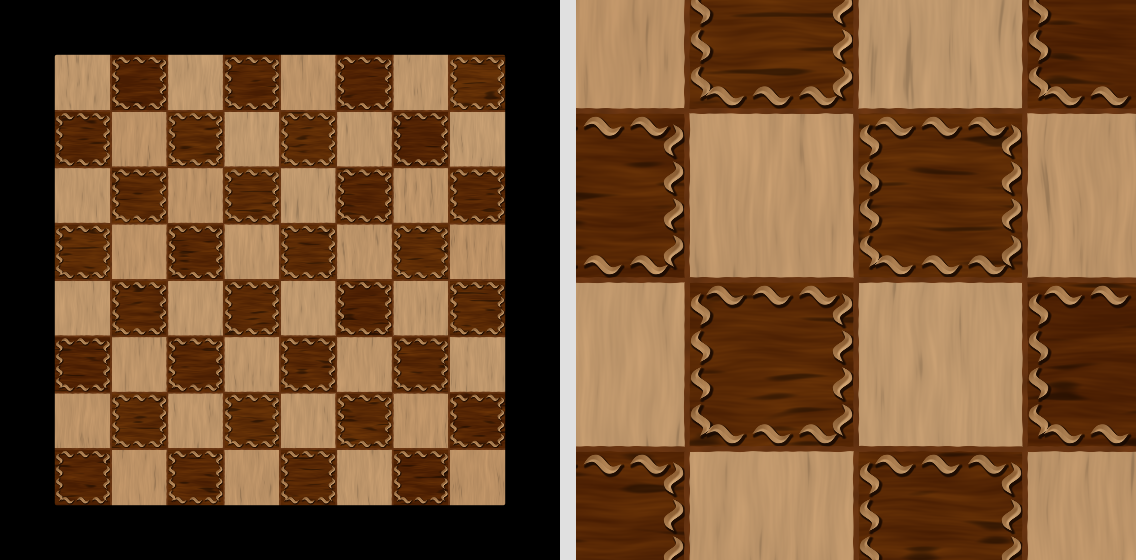
Left: the whole. Right: its middle third, enlarged.
This pattern is drawn by a Shadertoy shader. Its source:

```glsl
// Wooden 8 by 8 checkerboard with carved scrolls on its dark squares, on black.
const float PI = 3.14159265;

float hash(vec2 p) {
    p = fract(p * vec2(0.1031, 0.1137));
    p += dot(p, p.yx + 33.33);
    return fract((p.x + p.y) * p.x * 7.31);
}

float cornerSlope(vec2 corner, vec2 offset) {
    float angle = 2.0 * PI * hash(corner);
    return dot(vec2(cos(angle), sin(angle)), offset);
}

float gradientNoise(vec2 p) {
    vec2 i = floor(p), f = fract(p);
    vec2 u = f * f * f * (f * (f * 6.0 - 15.0) + 10.0);
    vec2 e = vec2(1.0, 0.0);
    return mix(mix(cornerSlope(i, f), cornerSlope(i + e.xy, f - e.xy), u.x),
               mix(cornerSlope(i + e.yx, f - e.yx), cornerSlope(i + e.xx, f - e.xx), u.x), u.y);
}

// Grain running along x: broad bands plus fine fibres
float woodGrain(vec2 p) {
    p.y += 0.05 * gradientNoise(p * vec2(2.0, 3.0));
    return gradientNoise(p * vec2(1.4, 11.0))
         + 0.6 * gradientNoise(p * vec2(2.5, 27.0) + 17.0)
         + 0.4 * gradientNoise(p * vec2(5.0, 58.0) + 41.0);
}

// Tapered wave stroke of the given half length
float scroll(vec2 p, float halfLength) {
    float t = clamp(p.x / halfLength, -1.0, 1.0);
    float slope = 0.034 * PI / halfLength * cos(PI * t);
    vec2 gap = p - vec2(t * halfLength, -0.034 * sin(PI * t));
    gap.y /= sqrt(1.0 + slope * slope);
    return length(gap) - 0.027 * (1.0 - t * t);
}

// Three scrolls along the top and bottom, four along each side
float scrollFrame(vec2 p) {
    vec2 side = vec2(p.x < 0.0 ? -1.0 : 1.0, p.y < 0.0 ? -1.0 : 1.0);
    float column = clamp(round(p.x / 0.275), -1.0, 1.0);
    float row = clamp(floor(p.y / 0.218) + 0.5, -1.5, 1.5);
    float across = scroll(vec2(p.x - column * 0.275, p.y - side.y * 0.41), 0.112);
    float down = scroll(vec2(p.y - row * 0.218, -side.x * (p.x - side.x * 0.42)), 0.093);
    return min(across, down);
}

vec3 lightWood(vec2 p, float tone) {
    float grain = woodGrain(p.yx);
    vec3 color = vec3(0.74, 0.58, 0.41) + (tone - 0.5) * vec3(0.02, 0.035, 0.04);
    color *= 1.0 + 0.085 * grain;
    return color * (1.0 - 0.12 * smoothstep(0.4, 0.8, -grain));
}

vec3 darkWood(vec2 p, float tone) {
    float grain = woodGrain(p);
    float blend = 0.5 + 0.6 * grain + 0.7 * (tone - 0.5);
    vec3 color = mix(vec3(0.30, 0.12, 0.008), vec3(0.39, 0.19, 0.025), clamp(blend, 0.0, 1.0));
    float streak = smoothstep(0.27, 0.5, gradientNoise(p * vec2(2.3, 15.0) + 73.0));
    return color * (1.0 + 0.1 * grain) * (1.0 - 0.4 * streak);
}

void mainImage(out vec4 fragColor, in vec2 fragCoord) {
    vec2 uv = fragCoord / iResolution.xy;
    vec2 board = (uv - 0.0977) / 0.8046 * 8.0;
    float aa = 10.0 / min(iResolution.x, iResolution.y);

    // Square index, local position and individual tone
    vec2 cell = clamp(floor(board), 0.0, 7.0);
    vec2 local = board - cell - 0.5;
    float tone = hash(cell + 5.0);
    vec2 woodPos = board + cell * vec2(7.0, 13.0) + 20.0;
    vec3 color;

    if (mod(cell.x + cell.y, 2.0) < 0.5) {
        color = darkWood(woodPos, tone);

        // Carved edge shadow, then the pale inlay with a lit upper side
        float inlay = scrollFrame(local);
        float shadow = scrollFrame(local + vec2(-0.010, 0.013)) - 0.007;
        color = mix(color, vec3(0.08, 0.03, 0.005), 0.85 * (1.0 - smoothstep(-aa, aa, shadow)));
        float lit = clamp(0.5 + (scrollFrame(local + vec2(-0.008, 0.010)) - inlay) * -35.0, 0.0, 1.0);
        vec3 pale = mix(vec3(0.56, 0.38, 0.21), vec3(0.80, 0.63, 0.44), lit);
        pale *= 1.0 + 0.08 * woodGrain(woodPos.yx);
        color = mix(color, pale, 1.0 - smoothstep(-0.5 * aa, 0.5 * aa, inlay));
    } else {
        color = lightWood(woodPos, tone);
    }

    // Slightly ragged seams between squares
    vec2 seam = abs(board - clamp(round(board), 1.0, 7.0));
    float seamDistance = min(seam.x, seam.y) + 0.006 * gradientNoise(board * 14.0 + 30.0);
    vec3 seamColor = vec3(0.40, 0.20, 0.065) * (1.0 + 0.2 * gradientNoise(board * 9.0 + 50.0));
    color = mix(color, seamColor, 1.0 - smoothstep(0.016 - 0.5 * aa, 0.016 + 0.5 * aa, seamDistance));

    // Rounded board outline on black
    vec2 edge = abs(board - 4.0) - 3.96;
    float outline = length(max(edge, 0.0)) + min(max(edge.x, edge.y), 0.0) - 0.04;
    color *= 1.0 - smoothstep(-0.5 * aa, 0.5 * aa, outline);
    fragColor = vec4(color, 1.0);
}
```
